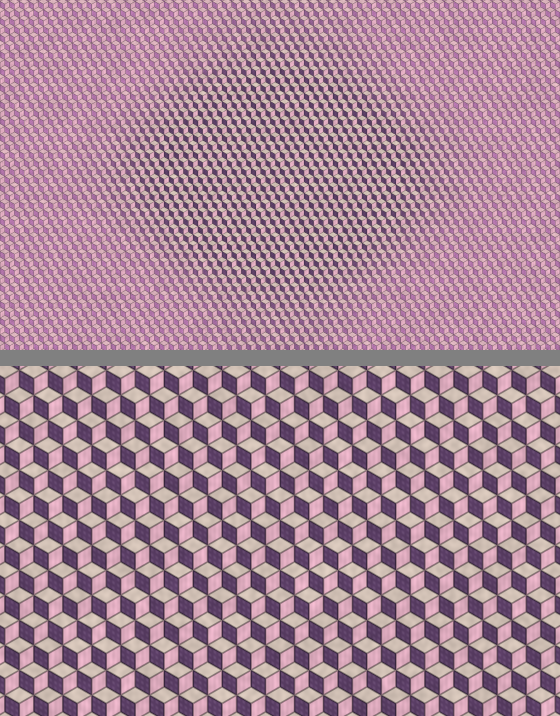
Top, the full canvas; bottom, a detail of the centre.
This pattern is drawn by a Shadertoy shader. Its source:

```glsl
// Tumbling blocks: small isometric cubes whose shaded faces darken toward the middle.
#define COLUMNS 58.0
#define ROWS 42.0
#define LINE_WIDTH 0.028
#define LINE_SHADE 0.40
#define GRAIN 0.10
#define CUBE_VARIATION 0.05
#define SAMPLES 3
#define PINK vec3(0.875, 0.675, 0.750)
#define TOP_INNER vec3(0.820, 0.755, 0.710)
#define TOP_OUTER vec3(0.855, 0.700, 0.735)
#define SHADE_INNER vec3(0.340, 0.230, 0.380)
#define SHADE_OUTER vec3(0.680, 0.440, 0.650)

const float PI = 3.14159265;
const float SQRT3 = 1.7320508;

float hash(vec2 p) {
    vec3 q = fract(p.xyx * 0.1031);
    q += dot(q, q.yzx + 33.33);
    return fract((q.x + q.y) * q.z);
}

// Gradient noise that wraps after a whole number of cells
float corner(vec2 cell, vec2 offset, vec2 period) {
    float angle = 2.0 * PI * hash(mod(cell, period));
    return dot(vec2(cos(angle), sin(angle)), offset);
}

float gradientNoise(vec2 p, vec2 period) {
    vec2 i = floor(p), f = fract(p);
    vec2 s = f * f * f * (f * (f * 6.0 - 15.0) + 10.0);
    vec2 e = vec2(1.0, 0.0);
    float low = mix(corner(i, f, period), corner(i + e, f - e, period), s.x);
    float high = mix(corner(i + e.yx, f - e.yx, period),
                     corner(i + 1.0, f - 1.0, period), s.x);
    return mix(low, high, s.y);
}

// Offset from the nearest cube centre on a hexagonal lattice
vec2 cubeOffset(vec2 p) {
    vec2 pitch = vec2(1.0, SQRT3);
    vec2 a = p - pitch * round(p / pitch);
    vec2 b = p - 0.5 * pitch;
    b -= pitch * round(b / pitch);
    return dot(a, a) < dot(b, b) ? a : b;
}

// Periodic radial blend: 0 in the middle, 1 at the rim
float rimBlend(vec2 uv) {
    vec2 d = sin(PI * (uv - 0.5)) * vec2(1.6, 1.3) / PI;
    return smoothstep(0.30, 0.50, length(d));
}

vec3 blocks(vec2 uv) {
    vec2 p = (uv * vec2(COLUMNS, ROWS) - vec2(0.0, 0.5)) * vec2(1.0, 0.5 * SQRT3);
    vec2 h = cubeOffset(p);
    vec2 id = mod(round((p - h) * vec2(2.0, 2.0 / SQRT3)), vec2(2.0 * COLUMNS, ROWS));
    float rim = rimBlend(uv);

    // Face coordinates run from 0 to 1 along both rhombus edges
    vec2 face;
    vec3 color;
    if (h.y * SQRT3 > abs(h.x)) {
        face = h.y * SQRT3 + vec2(-h.x, h.x);
        color = mix(TOP_INNER, TOP_OUTER, rim);
    } else {
        face = vec2(2.0 * abs(h.x), abs(h.x) - h.y * SQRT3);
        if (h.x < 0.0) {
            color = mix(SHADE_INNER, SHADE_OUTER, rim);
            vec2 dots = sin(face * 3.0 * PI);
            color += 0.07 * dots.x * dots.x * dots.y * dots.y;
        } else {
            color = PINK * (1.0 + 0.025 * cos(face.x * 6.0 * PI));
        }
    }

    // Fine grain and a slight tone change from cube to cube
    vec2 period = vec2(COLUMNS * 4.0, ROWS * 3.0);
    color *= 1.0 + GRAIN * gradientNoise(uv * period, period);
    color *= 1.0 + CUBE_VARIATION * (hash(id) - 0.5);

    // Thin seams around every face
    vec2 inset = min(face, 1.0 - face);
    float edge = 0.5 * min(inset.x, inset.y);
    float seam = 1.0 - smoothstep(0.5 * LINE_WIDTH, 1.5 * LINE_WIDTH, edge);
    return color * (1.0 - LINE_SHADE * seam);
}

void mainImage(out vec4 fragColor, in vec2 fragCoord) {
    // Average a grid of subsamples to smooth every edge
    vec3 sum = vec3(0.0);
    for (int j = 0; j < SAMPLES; j++) {
        for (int i = 0; i < SAMPLES; i++) {
            vec2 jitter = (vec2(i, j) + 0.5) / float(SAMPLES) - 0.5;
            sum += blocks((fragCoord + jitter) / iResolution.xy);
        }
    }
    fragColor = vec4(sum / float(SAMPLES * SAMPLES), 1.0);
}
```
